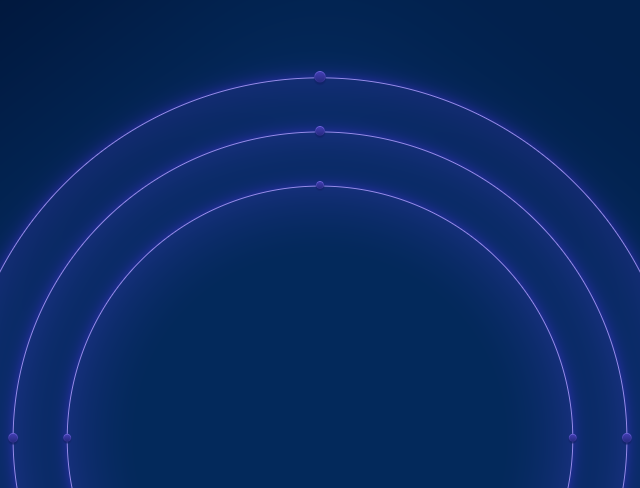
Give the GLSL for this background, as a WebGL 2 fragment shader.

```glsl
#version 300 es
precision highp float;

uniform vec2 u_resolution;
out vec4 outColor;

const vec3 CORNER = vec3(0.002, 0.085, 0.225);
const vec3 FIELD = vec3(0.012, 0.160, 0.355);
const vec3 DUSK = vec3(0.008, 0.128, 0.300);
const vec3 INNER_GLOW = vec3(0.064, 0.022, 0.112);
const vec3 OUTER_GLOW = vec3(0.105, 0.015, 0.210);
const vec3 LINE = vec3(0.60, 0.56, 0.92);
const vec3 SHADOW = vec3(0.06, 0.13, 0.40);
const vec3 BEAD_LOW = vec3(0.14, 0.16, 0.49);
const vec3 BEAD_HIGH = vec3(0.27, 0.25, 0.72);
const vec3 RIM = vec3(0.49, 0.45, 0.90);

// Antialiased coverage of a signed distance
float cover(float dist, float pixel) {
    return clamp(0.5 - dist / pixel, 0.0, 1.0);
}

// Diagonal gradient, darkest in the upper left and dimmed in the upper right
vec3 backdrop(vec2 uv) {
    float fall = 0.5 * (uv.x + 1.0 - uv.y);
    float rise = 0.5 * (uv.x + uv.y);
    vec3 color = mix(CORNER, FIELD, smoothstep(-0.12, 0.38, fall));
    return mix(color, DUSK, smoothstep(0.62, 0.92, rise));
}

// Wide light inside the ring, tight light outside it
vec3 ringGlow(float dist) {
    float inside = pow(clamp(1.0 + dist / 0.15, 0.0, 1.0), 1.6);
    float outside = exp(-max(dist, 0.0) / 0.014);
    float side = smoothstep(-0.002, 0.002, dist);
    return mix(INNER_GLOW * inside, OUTER_GLOW * outside, side);
}

float ringLine(float dist, float width, float pixel) {
    float reach = max(width, pixel);
    return cover(abs(dist) - 0.5 * width, reach) * min(1.0, 1.25 * width / pixel);
}

// Small sphere with a lit upper rim and a shadow below
vec3 addBead(vec3 color, vec2 p, float radius, float pixel) {
    float dist = length(p) - radius;
    float shade = length(p + vec2(0.0, 0.4 * radius)) - radius;
    float height = clamp(0.5 + 0.5 * p.y / radius, 0.0, 1.0);
    color = mix(color, SHADOW, 0.75 * cover(shade, max(pixel, 0.004)));
    vec3 body = mix(BEAD_LOW, BEAD_HIGH, height);
    float edge = cover(abs(dist + 0.001) - 0.0008, max(pixel, 0.002));
    body = mix(body, RIM, edge * mix(0.08, 0.9, height * height));
    return mix(color, body, cover(dist, pixel));
}

void main() {
    float pixel = 1.0 / u_resolution.y;
    vec2 uv = gl_FragCoord.xy / u_resolution;
    vec2 p = gl_FragCoord.xy * pixel;
    p -= vec2(0.5 * u_resolution.x * pixel, 0.1007);
    float centerDist = length(p);
    vec3 color = backdrop(uv);

    // Concentric rings, from the outside in
    for (int i = 0; i < 3; i++) {
        float radius = 0.7398 - 0.1109 * float(i);
        color += ringGlow(centerDist - radius);
    }
    for (int i = 0; i < 3; i++) {
        float radius = 0.7398 - 0.1109 * float(i);
        color = mix(color, LINE, ringLine(centerDist - radius, 0.0019, pixel));
    }

    // Beads at the left, top and right of each ring
    for (int i = 0; i < 3; i++) {
        float radius = 0.7398 - 0.1109 * float(i);
        float beadRadius = 0.0118 - 0.0018 * float(i);
        for (int k = -1; k <= 1; k++) {
            vec2 direction = vec2(float(k), 1.0 - abs(float(k)));
            vec2 bead = direction * radius + vec2(0.0, 0.0022);
            color = addBead(color, p - bead, beadRadius, pixel);
        }
    }
    outColor = vec4(color, 1.0);
}
```
